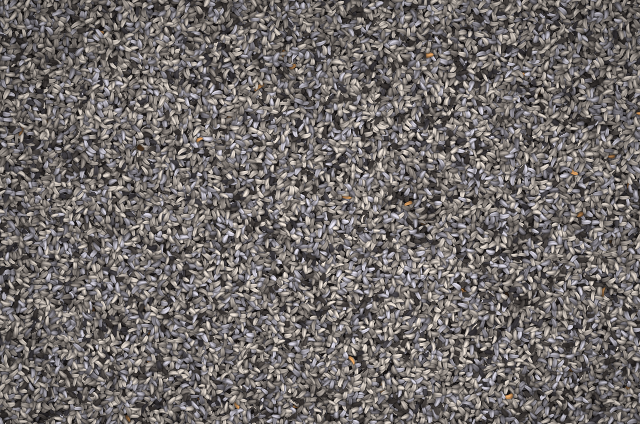
A WebGL 1 fragment shader for this texture:

```glsl
precision highp float;
// Cut-pile carpet of short, grey flecked yarn tufts seen from above.
// Rotated jittered grids are painted from the dark backing up to the pale tips;
// each cell holds one bent, blunt tuft with strands, shading and a soft shadow.

uniform vec2 u_resolution;

const int LAYERS = 3;
const float CELL = 0.0145;            // grid cell, in canvas heights
const float LAYER_TURN = 0.65;        // rotation between layers, radians
const vec2 HALF_LENGTH = vec2(0.52, 0.94); // shortest and longest, in cells
const vec2 HALF_WIDTH = vec2(0.25, 0.40);  // thinnest and thickest, in cells
const float BEND = 0.35;
const float TAPER = 0.25;

const vec3 INK = vec3(0.095, 0.080, 0.080);
const vec3 PALE = vec3(0.89, 0.85, 0.81);
const vec3 COOL_TINT = vec3(0.94, 0.97, 1.08);
const vec3 TAN_TINT = vec3(1.05, 0.80, 0.52);
const float COOL_SHARE = 0.30;
const float TAN_SHARE = 0.0015;
const float DARK_SHARE = 0.13;        // share of black yarn
const float CLUMPING = 0.35;          // how far black yarn gathers in patches
const vec2 TONE_LOW = vec2(0.20, 0.60);  // darkest tone, bottom and top layer
const vec2 TONE_SPAN = vec2(0.75, 0.58); // tone range, bottom and top layer
const float SHADOW = 0.28;
const float SHADOW_REACH = 0.24;
const float STRAND_DEPTH = 0.22;
const float VIGNETTE = 0.20;

vec4 hash4(vec2 p) {
  vec4 q = fract(p.xyxy * vec4(0.1031, 0.1030, 0.0973, 0.1099));
  q += dot(q, q.wzxy + 33.33);
  return fract((q.xxyz + q.yzzw) * q.zywx);
}

vec2 gradient(vec2 p) {
  float a = 6.2832 * hash4(p).x;
  return vec2(cos(a), sin(a));
}

float gradientNoise(vec2 p) {
  vec2 i = floor(p), f = fract(p);
  vec2 u = f * f * f * (f * (f * 6.0 - 15.0) + 10.0);
  vec2 e = vec2(1.0, 0.0);
  float low = mix(dot(gradient(i), f), dot(gradient(i + e), f - e), u.x);
  float high = mix(dot(gradient(i + e.yx), f - e.yx),
                   dot(gradient(i + 1.0), f - 1.0), u.x);
  return mix(low, high, u.y);
}

vec2 rotate(vec2 p, float a) {
  float c = cos(a), s = sin(a);
  return vec2(c * p.x + s * p.y, c * p.y - s * p.x);
}

// Yarn colour from a tone of 0 to 1, with occasional cool or tan dye.
vec3 yarnColor(float tone, float dye) {
  vec3 color = mix(INK, PALE, clamp(tone, 0.0, 1.05));
  color *= mix(vec3(1.0), COOL_TINT, step(1.0 - COOL_SHARE, dye));
  return color * mix(vec3(1.0), TAN_TINT, step(dye, TAN_SHARE));
}

// Paints the tuft of one cell over the colour below it.
vec3 paintTuft(vec3 below, vec2 p, vec2 cell, float lift, float turn,
               float clump, float pixel) {
  vec4 shape = hash4(cell + 17.0);
  vec4 look = hash4(cell + 231.0);
  float angle = 6.2832 * shape.z;
  vec2 q = rotate(p - cell - 0.15 - 0.7 * shape.xy, angle);
  float halfLength = mix(HALF_LENGTH.x, HALF_LENGTH.y, shape.w);
  float halfWidth = mix(HALF_WIDTH.x, HALF_WIDTH.y, look.x);
  q.y += BEND * (look.y - 0.5) * (q.x * q.x * 2.0 - 0.3);
  float along = q.x / halfLength;
  float across = q.y / (halfWidth * (1.0 - TAPER * clamp(along, -1.0, 1.0)));
  float rim = sqrt(along * along * along * along + across * across);
  float d = (rim - 1.0) * halfWidth;

  // Tone, then rounded sides, sunken root, strands and light from upper left.
  float tone = mix(TONE_LOW.x, TONE_LOW.y, lift)
             + mix(TONE_SPAN.x, TONE_SPAN.y, lift) * look.z;
  float darkChance = DARK_SHARE + CLUMPING * clump;
  tone *= mix(1.0, 0.28, step(fract(look.w * 7.31 + look.y), darkChance));
  tone *= 1.0 - 0.26 * min(rim * rim, 1.0);
  tone *= mix(0.68, 1.0, smoothstep(-1.0, 0.1, along));
  tone *= 1.0 - STRAND_DEPTH * (0.5 + 0.5 * sin(across * 4.5 + 6.2832 * look.y));
  tone *= 1.0 + 0.16 * clamp(across, -1.0, 1.0) * cos(angle + turn + 0.6);

  below *= 1.0 - SHADOW * (1.0 - smoothstep(0.0, SHADOW_REACH, d));
  float cover = 1.0 - smoothstep(-0.55 * pixel, 0.55 * pixel, d);
  return mix(below, yarnColor(tone, look.w), cover);
}

void main() {
  vec2 uv = gl_FragCoord.xy / u_resolution;
  vec2 p = gl_FragCoord.xy / u_resolution.y;
  float pixel = 1.0 / (u_resolution.y * CELL);
  float clump = gradientNoise(p * 26.0) + 0.5 * gradientNoise(p * 9.0 + 40.0);

  // Layers of tufts, bottom to top.
  vec3 color = INK;
  for (int layer = 0; layer < LAYERS; layer++) {
    float level = float(layer);
    float turn = LAYER_TURN * level + 0.2;
    vec2 g = rotate(p / CELL, turn) + 137.3 * (level + 1.0);
    for (int j = -1; j <= 1; j++) {
      for (int i = -1; i <= 1; i++) {
        vec2 cell = floor(g) + vec2(float(i), float(j));
        color = paintTuft(color, g, cell, level / float(LAYERS - 1), turn,
                          clump, pixel);
      }
    }
  }

  // Uneven light: dim corners and faint broad patches.
  vec2 fromCenter = (uv - vec2(0.54, 0.44)) * 1.5;
  float light = 1.05 - VIGNETTE * dot(fromCenter, fromCenter);
  light += 0.07 * gradientNoise(p * 3.0 + 11.0);
  gl_FragColor = vec4(color * light, 1.0);
}
```
